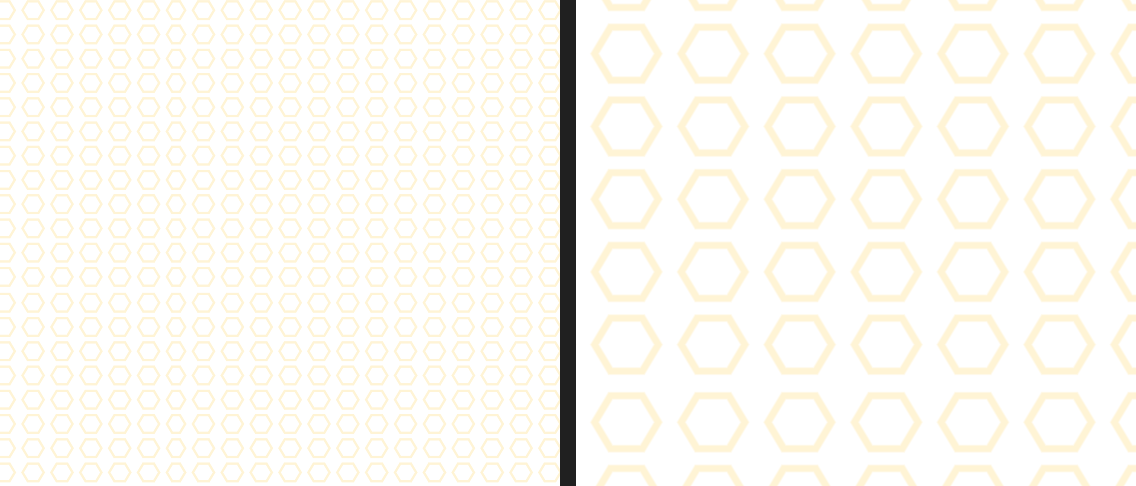
Left: the whole. Right: its middle third, enlarged.
This pattern is drawn by a WebGL 1 fragment shader. Its source:

```glsl
precision highp float;
// Pale cream hexagon outlines in a square-set grid, with one pinched column and one wider row gap.

uniform vec2 u_resolution;

// Lengths are fractions of the canvas width, measured from the top left.
const vec2 PITCH = vec2(0.05156, 0.04329);
const vec2 FIRST_CENTER = vec2(0.00755, 0.01823);
const float APOTHEM = 0.01576;       // to the middle of the line
const float STRETCH = 1.04;          // horizontal widening of each hexagon
const float LINE_WIDTH = 0.0041;
const float SEAM_X = 0.3145;         // a strip is cut out of the grid here
const float SEAM_CUT = 0.0051;
const float GAP_Y = 0.5182;          // extra space is added between rows here
const float GAP_SIZE = 0.0029;
const float EDGE_SOFTNESS = 0.0016;
const vec3 PAPER = vec3(1.0);
const vec3 CREAM = vec3(1.0, 0.955, 0.835);

// Signed distance to a flat-topped hexagon, measured along its face normals.
float hexagonDistance(vec2 p, float apothem) {
  p = abs(p);
  return max(p.y, dot(p, vec2(0.8660254, 0.5))) - apothem;
}

// Closes the cut column and opens the wider row gap.
vec2 shiftGrid(vec2 p) {
  p.x += SEAM_CUT * step(SEAM_X, p.x);
  p.y -= GAP_SIZE * step(GAP_Y, p.y);
  return p;
}

void main() {
  vec2 position = vec2(gl_FragCoord.x, u_resolution.y - gl_FragCoord.y) / u_resolution.x;

  // Position relative to the nearest hexagon centre
  vec2 cell = mod(shiftGrid(position) - FIRST_CENTER + 0.5 * PITCH, PITCH) - 0.5 * PITCH;
  cell.x /= STRETCH;

  // Outline with softened edges
  float outline = abs(hexagonDistance(cell, APOTHEM)) - 0.5 * LINE_WIDTH;
  float softness = 0.5 * max(EDGE_SOFTNESS, 1.0 / u_resolution.x);
  float ink = 1.0 - smoothstep(-softness, softness, outline);

  gl_FragColor = vec4(mix(PAPER, CREAM, ink), 1.0);
}
```
